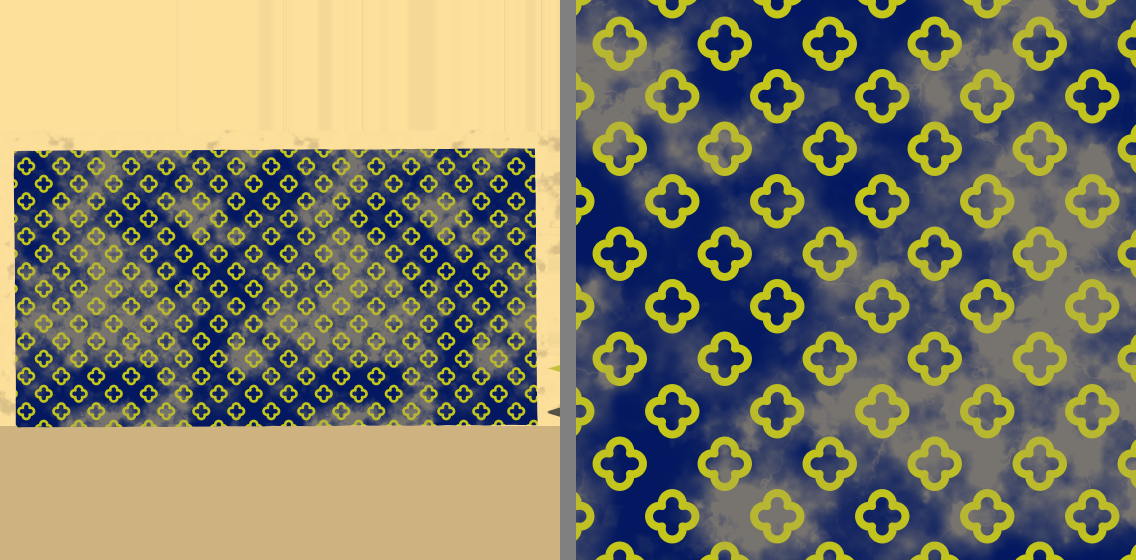
Left, the full canvas; right, a detail of the centre.
Write a Shadertoy shader that draws this pattern.

```glsl
// A worn navy panel of outlined yellow quatrefoils, set on streaked cream plaster.
// Two interleaved square lattices repeat the motif; its outline is an exact arc distance.
// Horizontally periodic value noise clouds the dye, and hashed lines streak the margins.

const float CELLS = 16.0;        // lattice cells across the canvas
const float WEAR_PERIOD = 7.0;   // cells before the wear repeats
const vec3 CREAM = vec3(0.992, 0.878, 0.604);
const vec3 TAN = vec3(0.76, 0.66, 0.48);
const vec3 NAVY = vec3(0.012, 0.095, 0.375);
const vec3 YELLOW = vec3(0.77, 0.78, 0.10);
const vec3 DUST = vec3(0.58, 0.54, 0.45);

float hash(vec2 p) {
    vec3 q = fract(p.xyx * 0.1031);
    q += dot(q, q.yzx + 33.33);
    return fract((q.x + q.y) * q.z);
}

// Value noise that repeats in x after a whole number of units
float noise(vec2 p, float period) {
    vec2 i = floor(p), f = fract(p);
    f = f * f * (3.0 - 2.0 * f);
    float x0 = mod(i.x, period), x1 = mod(i.x + 1.0, period);
    float low = mix(hash(vec2(x0, i.y)), hash(vec2(x1, i.y)), f.x);
    float high = mix(hash(vec2(x0, i.y + 1.0)), hash(vec2(x1, i.y + 1.0)), f.x);
    return mix(low, high, f.y);
}

float fbm(vec2 p, float period) {
    float sum = 0.0, amplitude = 0.5;
    for (int i = 0; i < 5; i++) {
        sum += amplitude * noise(p, period);
        p = p * 2.0 + vec2(3.0, 17.3);
        period *= 2.0;
        amplitude *= 0.5;
    }
    return sum / 0.96875;
}

// Coverage of a shape from its signed distance
float fill(float d, float pixel) {
    return clamp(0.5 - d / pixel, 0.0, 1.0);
}

// Distance to the outline of four merged lobes
float quatrefoilOutline(vec2 p, float offset, float radius) {
    p = abs(p);
    if (p.y > p.x) p = p.yx;
    float n = 0.5 * (offset + sqrt(2.0 * radius * radius - offset * offset));
    vec2 q = p - vec2(offset, 0.0);
    vec2 notch = vec2(n - offset, n);
    bool onArc = q.x * notch.y > q.y * notch.x;
    return onArc ? abs(length(q) - radius) : length(q - notch);
}

float motif(vec2 cell, vec2 centre) {
    vec2 p = fract(cell - centre + 0.5) - 0.5;
    return quatrefoilOutline(p, 0.121, 0.100) - 0.038;
}

// Signed distance to the slightly skewed panel
float panelDistance(vec2 p) {
    vec2 corner[4] = vec2[4](vec2(0.0286, 0.237), vec2(0.9596, 0.241),
                             vec2(0.9557, 0.735), vec2(0.0247, 0.7305));
    float d = -1.0;
    for (int i = 0; i < 4; i++) {
        vec2 edge = normalize(corner[(i + 1) % 4] - corner[i]);
        d = max(d, dot(p - corner[i], vec2(edge.y, -edge.x)));
    }
    return d + 0.0012 * (noise(p * 45.0, 512.0) - 0.5);
}

// Faint bands and thin lines along one axis
float streaks(float x, float seed, float pixel) {
    float amount = 0.14 * smoothstep(0.5, 0.9, noise(vec2(x * 38.0, seed), 512.0));
    for (int i = 0; i < 26; i++) {
        vec2 key = vec2(float(i) * 7.0 + 1.0, seed);
        float width = mix(0.0004, 0.0022, pow(hash(key + 3.7), 4.0));
        float strength = mix(0.07, 0.5, pow(hash(key + 9.1), 3.0));
        float d = x - hash(key);
        float line = fill(abs(d) - width, max(pixel, 0.001));
        float shade = step(0.0, d) * exp(-d * 160.0) * 0.25;
        amount = max(amount, strength * max(line, shade));
    }
    return amount;
}

// Dust clouds, flecks and hairline scuffs
float wearAmount(vec2 cell) {
    float dx = mod(cell.x - 2.7 + 3.5, WEAR_PERIOD) - 3.5;
    float patchGlow = exp(-(dx * dx + pow(cell.y - 6.7, 2.0)) * 0.7);
    float cloud = smoothstep(0.34, 0.76, fbm(cell, WEAR_PERIOD) + 0.12 * patchGlow);
    float grain = fbm(cell * 4.0 + vec2(0.0, 9.4), WEAR_PERIOD * 4.0);
    float flecks = smoothstep(0.60, 0.74, fbm(cell * 3.0 + vec2(5.0, 31.7), WEAR_PERIOD * 3.0));
    float ridge = 1.0 - abs(2.0 * fbm(cell * 2.0 + vec2(1.0, 52.3), WEAR_PERIOD * 2.0) - 1.0);
    float scuff = smoothstep(0.96, 1.0, ridge) * 0.16;
    return clamp(cloud * (0.2 + 1.15 * grain + scuff) + flecks * (0.12 + 0.3 * cloud), 0.0, 0.8);
}

vec3 plaster(vec2 p, vec2 cell, float pixel) {
    float top = smoothstep(0.764, 0.770, p.y), bottom = 1.0 - smoothstep(0.207, 0.213, p.y);
    float amount = top * streaks(p.x, 11.0, pixel) + bottom * streaks(p.x, 47.0, pixel);
    // Sparse stains between the panel and the streaks
    float stain = smoothstep(0.58, 0.76, fbm(cell * 2.0 + vec2(4.0, 3.2), WEAR_PERIOD * 2.0));
    amount += (1.0 - top) * (1.0 - bottom) * (0.55 * stain + 0.05 * noise(cell * 5.0, 35.0));
    // Sideways smears along the right margin
    float side = smoothstep(0.976, 0.981, p.x) * (1.0 - top);
    amount += side * streaks(p.y, 83.0, pixel);
    vec3 color = mix(CREAM, TAN, min(amount, 0.8));
    float wedge = 0.3 * (p.x - 0.979);
    color = mix(color, YELLOW * 0.9, side * 0.7 * fill(abs(p.y - 0.342) - wedge, pixel));
    return mix(color, DUST * 0.6, side * fill(abs(p.y - 0.264) - wedge - 0.002, pixel));
}

void mainImage(out vec4 fragColor, in vec2 fragCoord) {
    vec2 p = fragCoord / iResolution.xy;
    float pixel = 1.0 / min(iResolution.x, iResolution.y);
    vec2 cell = p * CELLS;
    float outline = min(motif(cell, vec2(0.75, 0.25)), motif(cell, vec2(0.25, 0.75)));
    float ink = fill(outline, pixel * CELLS);
    float wear = wearAmount(cell);
    vec3 cloth = mix(mix(NAVY, DUST, wear), mix(YELLOW, DUST, 0.35 * wear), ink);
    vec3 color = mix(plaster(p, cell, pixel), cloth, fill(panelDistance(p), pixel));
    fragColor = vec4(color, 1.0);
}
```
